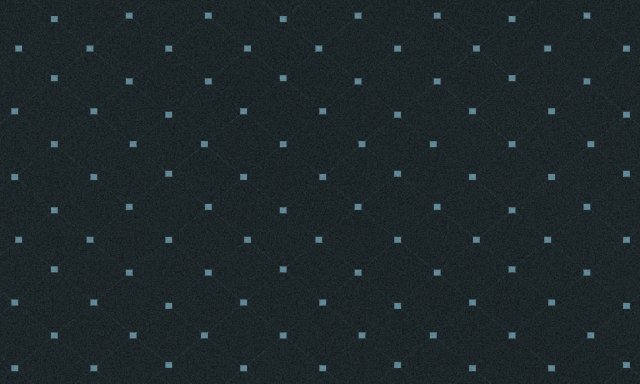
Write a Shadertoy shader that draws this pattern.

```glsl
// Dark woven carpet with small blue squares joined by faint diagonal threads.
// Squares sit on a diamond lattice, nudged by a weave rule that repeats every
// three cells; the pile is cellular noise with fine grain and slow sine shading.

const vec2 ORIGIN = vec2(0.2637, 0.0753);     // a lattice node, from the top left
const vec2 HALF_STEP = vec2(0.0596, 0.0498);  // half of one diamond, in canvas widths
const vec2 SQUARE_HALF = vec2(0.0053, 0.0047);
const float THREAD_HALF = 0.0005;

const vec3 PILE = vec3(0.110, 0.144, 0.154);
const vec3 THREAD = vec3(0.25, 0.34, 0.36);
const vec3 SQUARE = vec3(0.38, 0.53, 0.585);

vec2 hash22(vec2 p) {
    vec3 q = fract(vec3(p.xyx) * vec3(0.1031, 0.1030, 0.0973));
    q += dot(q, q.yzx + 33.33);
    return fract((q.xx + q.yz) * q.zy);
}

// Distance to the nearest scattered tuft.
float cellular(vec2 p) {
    vec2 cell = floor(p), f = p - cell;
    float nearest = 8.0;
    for (int y = -1; y <= 1; y++)
    for (int x = -1; x <= 1; x++) {
        vec2 o = vec2(x, y);
        vec2 d = o + hash22(cell + o) - f;
        nearest = min(nearest, dot(d, d));
    }
    return sqrt(nearest);
}

float boxDistance(vec2 p, vec2 halfSize) {
    vec2 d = abs(p) - halfSize;
    return length(max(d, 0.0)) + min(max(d.x, d.y), 0.0);
}

float segmentDistance(vec2 p, vec2 a, vec2 b) {
    vec2 ab = b - a;
    return length(p - a - ab * clamp(dot(p - a, ab) / dot(ab, ab), 0.0, 1.0));
}

float coverage(float d, float pixel) {
    return 1.0 - smoothstep(-0.7 * pixel, 0.7 * pixel, d);
}

// Small shift of a node, by its place in the three-cell weave (-1, 0 or 1 each way).
vec2 weaveShift(vec2 node) {
    vec2 place = mod((node - 3.0 * mod(node.x, 2.0)) * 0.5 + 1.0, 3.0) - 1.0;
    place = floor(place + 0.5);
    float dx = place.x * (abs(place.y) < 0.5 ? 3.0 : -1.7);
    float dy = abs(place.x) < 0.5 ? 0.5 + 2.8 * place.y : 0.4 - 1.2 * place.y;
    return vec2(dx, dy) * 0.0013;
}

// Position of the node at diagonal lattice index k.
vec2 nodePosition(vec2 k) {
    vec2 node = vec2(k.x + k.y, k.x - k.y);
    return ORIGIN + node * HALF_STEP + weaveShift(node);
}

// Nearest distances: x to a square, y to a thread.
vec2 latticeDistance(vec2 p) {
    vec2 q = (p - ORIGIN) / HALF_STEP;
    vec2 base = floor(vec2(q.x + q.y, q.x - q.y) * 0.5);
    vec2 d = vec2(1.0);
    for (int j = -1; j <= 1; j++)
    for (int i = -1; i <= 1; i++) {
        vec2 k = base + vec2(i, j);
        vec2 a = nodePosition(k);
        d.x = min(d.x, boxDistance(p - a, SQUARE_HALF));
        d.y = min(d.y, segmentDistance(p, a, nodePosition(k + vec2(1, 0))));
        d.y = min(d.y, segmentDistance(p, a, nodePosition(k + vec2(0, 1))));
    }
    // The far corner of the cell also owns a square.
    d.x = min(d.x, boxDistance(p - nodePosition(base + 1.0), SQUARE_HALF));
    return d;
}

// Slow unevenness of the pile, around zero.
float shading(vec2 p) {
    return sin(p.x * 7.0 + 2.0 * sin(p.y * 6.0)) * 0.5 + sin(p.y * 13.0 - p.x * 9.0) * 0.3;
}

void mainImage(out vec4 fragColor, in vec2 fragCoord) {
    float pixel = 1.0 / iResolution.x;
    vec2 p = vec2(fragCoord.x, iResolution.y - fragCoord.y) * pixel;

    // Pile: tufts, fine grain and broad shading
    float tuft = 0.45 - cellular(p * 330.0);
    float grain = hash22(floor(p * 512.0)).x - 0.5;
    vec3 color = PILE + 0.055 * tuft + 0.042 * grain + 0.004 * shading(p);

    // Threads: broken stitches of uneven strength
    vec2 d = latticeDistance(p);
    float stitch = 0.65 + 0.35 * sin(p.x * 900.0 + 3.0 * sin(p.y * 70.0));
    float strength = 0.36 + 0.12 * sin(p.x * 31.0 + 4.0 * sin(p.y * 23.0));
    color = mix(color, THREAD, coverage(d.y - THREAD_HALF, pixel) * stitch * strength);

    // Squares with a little of the same grain
    vec3 square = SQUARE * (1.0 + 0.12 * tuft + 0.10 * grain);
    color = mix(color, square, coverage(d.x, pixel));

    fragColor = vec4(color, 1.0);
}
```
